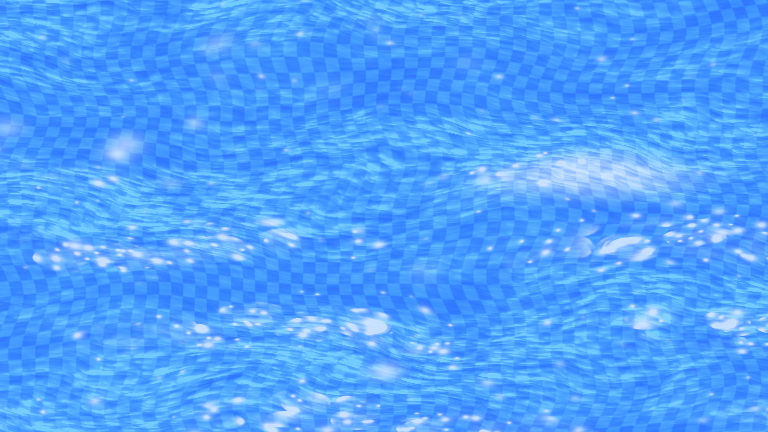
Reproduce this texture procedurally as a WebGL 2 fragment shader.

```glsl
#version 300 es
precision highp float;

uniform vec2 u_resolution;
out vec4 fragColor;

const float PI = 3.14159;
const vec3 DEEP = vec3(0.19, 0.46, 1.0);
const vec3 SHALLOW = vec3(0.39, 0.74, 1.0);
const vec3 SPARKLE = vec3(0.82, 0.90, 1.0);

vec3 hash3(vec2 cell) {
    vec3 h = fract(cell.xyx * vec3(0.1031, 0.1030, 0.0973));
    h += dot(h, h.yxz + 33.33);
    return fract((h.xxy + h.yzz) * h.zyx);
}

// Distance to the nearest jittered cell point
float cellular(vec2 p) {
    vec2 cell = floor(p), f = p - cell;
    float nearest = 4.0;
    for (int y = -1; y <= 1; y++)
    for (int x = -1; x <= 1; x++) {
        vec2 o = vec2(x, y);
        vec2 d = o + hash3(cell + o).xy - f;
        nearest = min(nearest, dot(d, d));
    }
    return sqrt(nearest);
}

// Slow swell that bends everything on the surface
vec2 swell(vec2 p, float amount) {
    float dx = sin(p.y * 15.0 + p.x * 2.0) + 0.5 * sin(p.y * 31.0 - p.x * 4.0 + 1.3);
    float dy = sin(p.x * 5.2 + p.y * 7.0 + 0.6) + 0.4 * sin(p.x * 11.0 - p.y * 16.0);
    return p + amount * vec2(dx, dy);
}

// Smooth checkerboard from -1 to 1
float checker(vec2 p, float size) {
    vec2 q = p / size;
    vec2 edge = clamp(sin(PI * q) / (PI * fwidth(q) * 0.7), -1.0, 1.0);
    return edge.x * edge.y;
}

// Long thin ripples: stretched cellular layers, each bending the next
float ripples(vec2 p) {
    float sum = 0.0, weight = 0.40;
    vec2 scale = vec2(5.5, 50.0);
    p.y += 0.004 * sin(p.x * 17.0 + p.y * 19.0) + 0.002 * sin(p.x * 39.0 - p.y * 43.0);
    for (int i = 0; i < 4; i++) {
        float n = 0.94 - 2.0 * cellular(p * scale + float(i) * 17.3);
        sum += weight * n;
        p += vec2(0.010, 0.002) * n;
        p.y += 0.05 * p.x;
        scale *= vec2(1.8, 1.5);
        weight *= 0.90;
    }
    return sum;
}

// Scattered soft glints with a bright core and a wide halo
float glints(vec2 p, float size, float density) {
    vec2 q = p / size, cell = floor(q);
    float light = 0.0;
    for (int y = -1; y <= 1; y++)
    for (int x = -1; x <= 1; x++) {
        vec2 id = cell + vec2(x, y);
        vec3 h = hash3(id + 71.0);
        float kind = hash3(id + 137.0).x;
        vec2 d = (q - id - h.xy) * vec2(0.7, 1.15);
        float r = mix(0.14, 0.40, kind * kind);
        float k = dot(d, d) / (r * r);
        float on = smoothstep(h.z - 0.03, h.z + 0.03, density);
        light += on * (0.75 * exp(-k) + 0.25 * exp(-k * 0.35)) * smoothstep(1.0, 0.4, length(d));
    }
    return light;
}

// Compact groups of glints in the lower part
float clusters(vec2 p) {
    float band = 0.5 + 0.5 * cos(31.0 * (p.y - 0.43) + 0.7 * sin(p.x * 7.0));
    float along = 0.5 + 0.5 * cos(5.0 * (p.x + 1.3 * p.y - 0.91));
    float clump = smoothstep(0.75, 0.25, cellular(p * vec2(8.0, 17.0) + 3.0));
    return band * band * along * clump * smoothstep(0.66, 0.46, p.y);
}

// Slanted oval patch of reflected light
float sheen(vec2 p, vec2 centre, vec2 radius) {
    vec2 d = p - centre;
    d.y -= 0.10 * d.x;
    d /= radius;
    return exp(-pow(dot(d, d), 1.4));
}

void main() {
    vec2 p = gl_FragCoord.xy / u_resolution.y;
    vec2 surface = swell(p, 0.017);
    vec2 flow = swell(p, 0.025);

    float broad = 0.65 * sin(14.0 * p.y - 1.87 * p.x + 1.03)
                + 0.35 * sin(23.0 * p.y + 3.0 * p.x + 1.57);
    float drift = 0.94 - 2.0 * cellular(flow * vec2(3.0, 15.0) + 9.0);
    float activity = smoothstep(-0.9, 0.8, broad + 0.5 * drift);
    float check = checker(surface, 0.0295);
    float ripple = ripples(flow);

    // Water tone
    float tone = 0.46 + 0.16 * broad + 0.16 * drift;
    tone += 0.10 * smoothstep(0.9, 0.0, length(p * vec2(0.9, 1.6)));
    tone += check * mix(0.17, 0.12, activity);
    tone += ripple * mix(0.22, 0.72, activity);
    tone += 0.28 * activity * smoothstep(0.20, 0.55, ripple);
    tone = clamp(tone, 0.04, 1.2);
    vec3 colour = mix(DEEP, SHALLOW, vec3(pow(tone, 1.4), tone, 1.0));

    // Reflected light
    float group = clusters(p);
    float light = glints(surface, 0.024, 0.012 + 0.85 * group);
    light += 0.85 * glints(surface + 0.37, 0.065, 0.02 + 0.55 * group);
    light += 0.25 * group * (0.8 + ripple);
    float patchLight = sheen(surface, vec2(1.37, 0.585), vec2(0.22, 0.052));
    light += patchLight * (0.72 + 0.08 * check + 0.30 * ripple);
    colour = mix(colour, SPARKLE, clamp(light, 0.0, 0.92));

    fragColor = vec4(min(colour, 1.0), 1.0);
}
```
